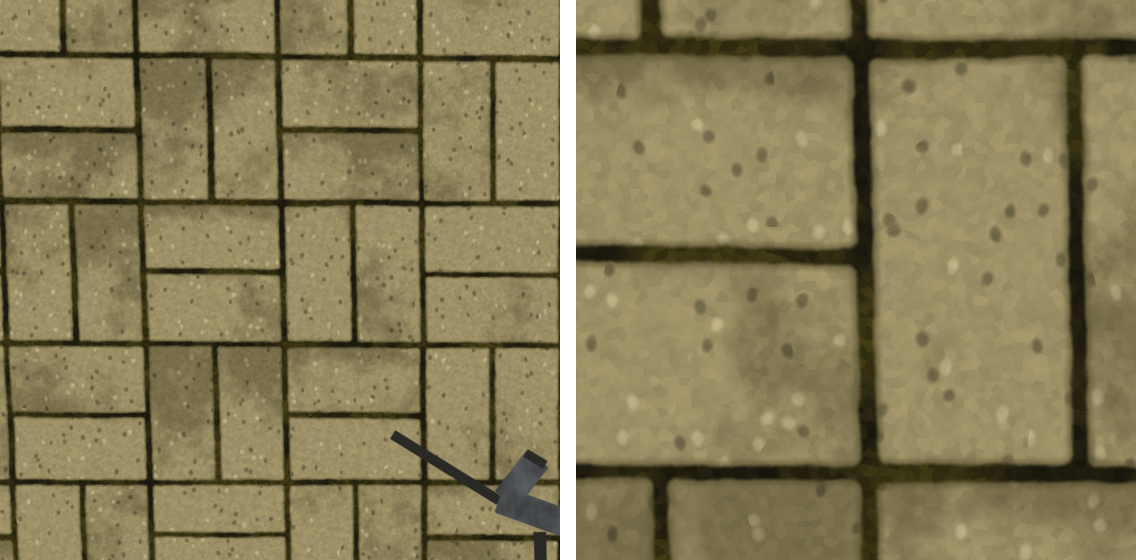
Left: the whole. Right: its middle third, enlarged.
This texture is drawn by a Shadertoy shader. Its source:

```glsl
// Weathered basket-weave brick paving with mossy joints and a grey tool at the lower right.
#define PITCH 0.25
#define JOINT 0.0044
#define CORNER 0.006
#define WOBBLE 0.0011
#define RAGGED 0.0009
#define STONE vec3(0.615, 0.565, 0.400)
#define STONE_DIRTY vec3(0.470, 0.430, 0.290)
#define RIM vec3(0.340, 0.310, 0.180)
#define MOSS vec3(0.220, 0.200, 0.070)
#define SOIL vec3(0.110, 0.100, 0.055)
#define METAL vec3(0.290, 0.300, 0.310)
#define RUBBER vec3(0.160, 0.160, 0.150)

vec2 hash2(vec2 p) {
    vec3 q = fract(p.xyx * vec3(0.1031, 0.1030, 0.0973));
    q += dot(q, q.yzx + 33.33);
    return fract((q.xx + q.yz) * q.zy);
}

// Nearest feature point: x = distance, y = random value of that point
vec2 cellular(vec2 p) {
    vec2 cell = floor(p), nearest = vec2(9.0, 0.0);
    for (int j = -1; j <= 1; j++)
    for (int i = -1; i <= 1; i++) {
        vec2 c = cell + vec2(i, j), h = hash2(c);
        float d = length(c + h - p);
        if (d < nearest.x) nearest = vec2(d, fract(h.x * 7.3 + h.y * 3.1));
    }
    return nearest;
}

// Rotated, warped sine octaves, roughly -1 to 1
float layeredSines(vec2 p) {
    float sum = 0.0, amp = 0.5;
    for (int i = 0; i < 5; i++) {
        p = mat2(0.8, 0.6, -0.6, 0.8) * p * 1.8 + 1.3;
        sum += amp * sin(p.x + 1.4 * sin(p.y));
        amp *= 0.6;
    }
    return sum;
}

// Slightly leaning grid; whole numbers fall on the main joints
vec2 pavingGrid(vec2 p) {
    float column = (p.x + 0.0135 - 0.042 * p.y) / (0.2545 - 0.0112 * p.y);
    float y = p.y - 0.1 - 0.009 * (p.x - 0.35) * (1.0 - p.y);
    return vec2(column, 1.0 + y * (3.78 + 0.212 * y));
}

// Signed distance to a straight bar from a to b
float bar(vec2 p, vec2 a, vec2 b, float halfWidth) {
    vec2 axis = normalize(b - a);
    p -= 0.5 * (a + b);
    p = abs(vec2(dot(p, axis), dot(p, vec2(-axis.y, axis.x))));
    p -= vec2(0.5 * length(b - a), halfWidth);
    return length(max(p, 0.0)) + min(max(p.x, p.y), 0.0);
}

void mainImage(out vec4 fragColor, in vec2 fragCoord) {
    float pixel = 1.0 / iResolution.y;
    vec2 p = vec2(fragCoord.x, iResolution.y - fragCoord.y) * pixel; // y runs down
    vec2 wobble = WOBBLE * vec2(layeredSines(p * 9.0), layeredSines(p * 9.0 + 40.0));

    // Each cell holds two bricks, turned in every other cell
    vec2 grid = pavingGrid(p + wobble);
    vec2 cell = floor(grid), local = fract(grid);
    float fromTop = local.y;
    bool across = mod(cell.x + cell.y, 2.0) > 0.5;
    if (across) local = local.yx;
    float split = 0.5 + 0.03 * (hash2(cell + 31.0).x - 0.5);
    if (across && cell.y > 3.5) split -= 0.1;
    float side = step(split, local.x);
    vec2 low = vec2(side * split, 0.0);
    vec2 high = vec2(mix(split, 1.0, side), 1.0);
    vec2 rnd = hash2(cell * vec2(2.0, 1.0) + vec2(side, 0.0) + 17.0);
    if (across) fromTop = (local.x - low.x) / (high.x - low.x);

    // Rounded brick outline, negative inside
    vec2 halfSize = 0.5 * (high - low) * PITCH - JOINT * (0.75 + 0.5 * rnd.yx);
    vec2 d = abs(local - 0.5 * (low + high)) * PITCH - halfSize + CORNER;
    float edge = length(max(d, 0.0)) + min(max(d.x, d.y), 0.0) - CORNER;
    edge += RAGGED * layeredSines(p * 70.0);

    // Stone face: stains, grime along some top edges, grain, pits and pale chips
    float stain = layeredSines(p * 7.0 + rnd * 20.0) + 0.4 * layeredSines(p * 45.0);
    float grime = 1.1 * step(0.55, rnd.y) * smoothstep(0.55, 0.0, fromTop);
    float clean = smoothstep(-1.3, 0.25, stain + 0.9 * (rnd.x - 0.3) - grime);
    vec3 color = mix(STONE_DIRTY, STONE, clean);
    vec2 grain = cellular(p * 170.0);
    color *= 1.0 + 0.09 * (grain.y - 0.5) + 0.03 * layeredSines(p * 130.0);
    vec2 speck = cellular(p * vec2(75.0, 60.0) + 0.4 * wobble / WOBBLE);
    float dot1 = smoothstep(0.38, 0.12, speck.x);
    color *= 1.0 - 0.28 * dot1 * step(0.88, speck.y);
    color += 0.11 * dot1 * step(speck.y, 0.09);

    // Worn rim and mossy joints
    color = mix(color, RIM, 0.75 * smoothstep(-0.006, 0.001, edge));
    float damp = smoothstep(-0.6, 0.7, layeredSines(p * 16.0 + 5.0));
    vec3 joint = mix(MOSS, SOIL, damp) * (0.8 + 0.4 * grain.y);
    color = mix(color, joint, smoothstep(-0.0014 - pixel * 0.5, 0.0014 + pixel * 0.5, edge));

    // Tool: thin rod, angled head, body and leg
    float rod = bar(p, vec2(0.703, 0.777), vec2(0.890, 0.893), 0.007) - 0.002;
    float leg = bar(p, vec2(0.964, 0.950), vec2(0.966, 1.020), 0.011);
    float head = bar(p, vec2(0.905, 0.890), vec2(0.958, 0.822), 0.022) - 0.003;
    float body = bar(p, vec2(0.895, 0.893), vec2(1.020, 0.938), 0.021) - 0.004;
    float tip = bar(p, vec2(0.940, 0.810), vec2(0.972, 0.829), 0.006) - 0.002;
    vec3 metal = METAL * (1.0 + 0.22 * layeredSines(p * 28.0));
    color = mix(color, RUBBER, smoothstep(pixel, -pixel, min(rod, leg)));
    color = mix(color, metal, smoothstep(pixel, -pixel, min(head, body)));
    color = mix(color, RUBBER, smoothstep(pixel, -pixel, tip));

    fragColor = vec4(clamp(color, 0.0, 1.0), 1.0);
}
```
